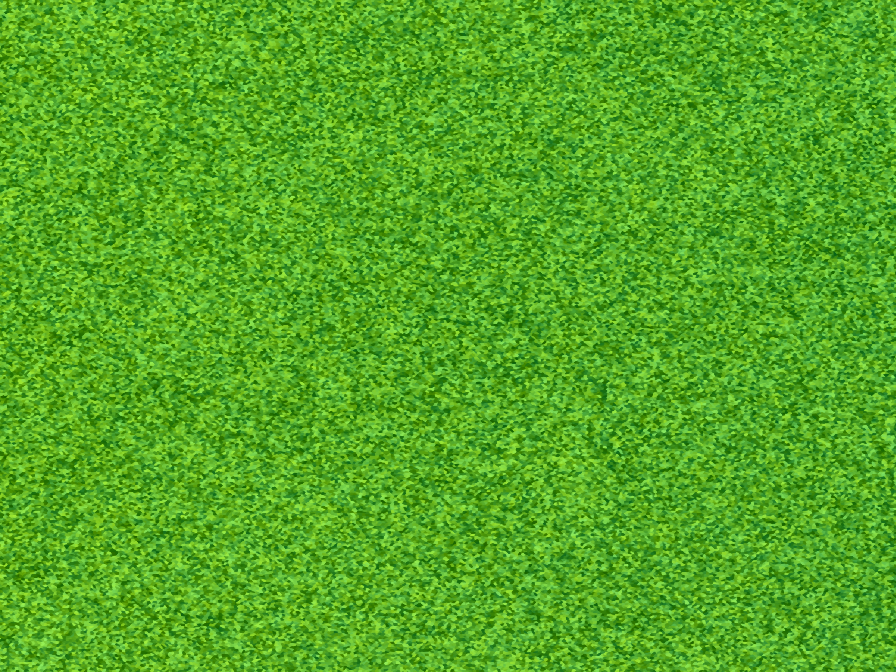
This texture is drawn by a Shadertoy shader. Its source:

```glsl
// A lawn seen from above: fine, sharp grains of green grass.
// Soft cellular noise with short, randomly turned cells gives the blades;
// coarser cells shift the hue and layered sines vary the light gently.

vec3 hash3(vec2 p) {
    vec3 q = fract(p.xyx * vec3(0.1031, 0.1030, 0.0973));
    q += dot(q, q.yxz + 33.33);
    return fract((q.xxy + q.yzz) * q.zyx);
}

// Blend of random cell values; each cell is a small, mostly level dash.
// Returns two independent values from 0 to 1.
vec2 bladeCells(vec2 p) {
    vec2 cell = floor(p);
    vec2 sum = vec2(0.0);
    float total = 0.0;
    for (int y = -1; y <= 1; y++) {
        for (int x = -1; x <= 1; x++) {
            vec2 id = cell + vec2(x, y);
            vec3 place = hash3(id);
            vec3 tone = hash3(id + 417.0);
            vec2 d = p - id - 0.1 - 0.8 * place.xy;
            float angle = (place.z - 0.5) * 2.2;
            float c = cos(angle), s = sin(angle);
            vec2 along = vec2(c * d.x + s * d.y, c * d.y - s * d.x);
            float weight = exp(-dot(along * along, vec2(5.0, 14.0)));
            sum += weight * tone.xy;
            total += weight;
        }
    }
    return sum / total;
}

// Broad, faint patches of light, roughly -1 to 1
float patches(vec2 p) {
    float v = 0.0, amp = 0.5;
    for (int i = 0; i < 4; i++) {
        v += amp * sin(p.x + 1.7 * sin(p.y * 0.8 + float(i))) * cos(p.y * 1.1 + 0.6 * p.x);
        p = mat2(1.5, 1.1, -1.1, 1.5) * p + 2.3;
        amp *= 0.65;
    }
    return v;
}

void mainImage(out vec4 fragColor, in vec2 fragCoord) {
    vec2 uv = fragCoord / iResolution.y;
    float across = fragCoord.x / iResolution.x;

    // Grains: single blades, then small tufts
    vec2 blade = bladeCells(uv * vec2(215.0, 262.0));
    vec2 tuft = bladeCells(uv * vec2(85.0, 105.0) + 31.0);
    float shade = 0.47 * (blade.x - 0.5) + 0.08 * (tuft.x - 0.5);

    // Uneven light: a little brighter toward the lower edge and the left
    shade += 0.014 * patches(uv * 7.0);
    shade += 0.03 * (0.5 - uv.y) * (0.5 - uv.y) + 0.02 * (0.5 - across) - 0.003;

    // Green ramp, with hue drifting between yellowish and bluish
    vec3 grass = vec3(0.33, 0.655, 0.14) + shade * vec3(0.95, 1.0, 0.55);
    float hue = 0.12 * (blade.y - 0.5) + 0.10 * (tuft.y - 0.5) + 0.03 * (across - 0.5);
    grass += hue * vec3(-0.5, 0.0, 1.0);

    fragColor = vec4(clamp(grass, 0.0, 1.0), 1.0);
}
```
